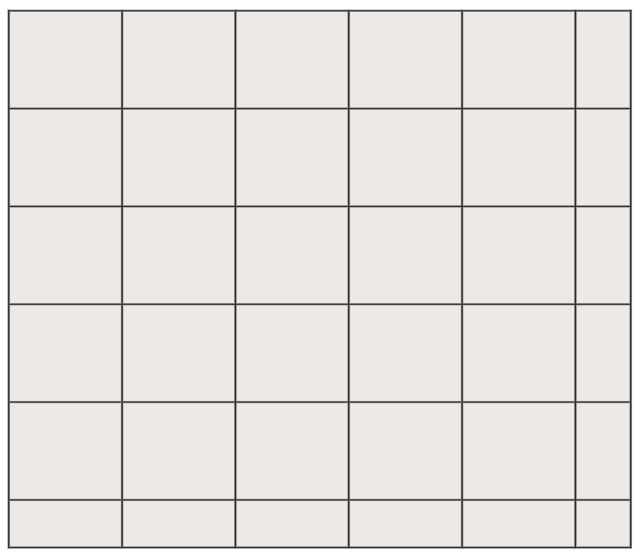
Give the GLSL for this pattern, as a Shadertoy shader.

```glsl
// Layout, in units of the canvas height
const vec2 GRID_START = vec2(0.01563, 0.98080);  // upper left corner of the sheet
const vec2 GRID_END   = vec2(1.12640, 0.02230);  // lower right corner, cuts the last tiles
const vec2 TILE_PITCH = vec2(0.20238, 0.17470);

// Half widths of the vertical and horizontal lines, and their edge blur
const vec2  LINE_HALF_WIDTH = vec2(0.00165, 0.00142);
const float LINE_SOFTNESS   = 0.0018;

const vec3 MARGIN_COLOR = vec3(1.0);
const vec3 TILE_COLOR   = vec3(0.927, 0.914, 0.904);
const vec3 LINE_COLOR   = vec3(0.160, 0.140, 0.140);

// Distance on each axis to the nearest grid line or closing edge
vec2 gridDistance(vec2 p) {
    vec2 fromStart = (p - GRID_START) * vec2(1.0, -1.0);
    vec2 toLine = abs(fromStart - TILE_PITCH * round(fromStart / TILE_PITCH));
    return min(toLine, abs(p - GRID_END));
}

// Signed distance to the sheet, negative inside
float sheetDistance(vec2 p) {
    vec2 center = 0.5 * (GRID_START + GRID_END);
    vec2 halfSize = 0.5 * abs(GRID_END - GRID_START);
    vec2 d = abs(p - center) - halfSize;
    return max(d.x, d.y);
}

// Soft coverage of a stroke at distance d from its middle
float stroke(float d, float halfWidth, float softness) {
    return 1.0 - smoothstep(halfWidth - softness, halfWidth + softness, d);
}

void mainImage(out vec4 fragColor, in vec2 fragCoord) {
    vec2 p = fragCoord / iResolution.y;
    float pixel = 1.0 / iResolution.y;
    float softness = max(LINE_SOFTNESS, 0.75 * pixel);

    // Sheet on its margin
    float sheet = sheetDistance(p);
    float inside = 1.0 - smoothstep(-0.5 * pixel, 0.5 * pixel, sheet);
    vec3 color = mix(MARGIN_COLOR, TILE_COLOR, inside);

    // Grid lines, ending at the outer frame
    vec2 d = gridDistance(p);
    float ink = max(stroke(d.x, LINE_HALF_WIDTH.x, softness),
                    stroke(d.y, LINE_HALF_WIDTH.y, softness));
    ink = min(ink, stroke(sheet, LINE_HALF_WIDTH.x, softness));
    color = mix(color, LINE_COLOR, ink);

    fragColor = vec4(color, 1.0);
}
```
